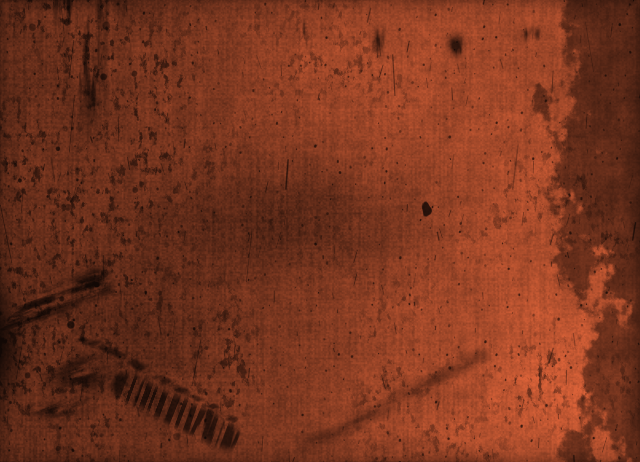
Reproduce this texture procedurally as a Shadertoy shader.

```glsl
// Scuffed copper plate with brushed grain, pits, scratches, dark smears and a corroded right edge.
#define COPPER vec3(1.0, 0.447, 0.257)
#define LEFT_TONE 0.41
#define RIGHT_TONE 0.64
#define BRUSH 0.075
#define GRAIN 0.11
#define MOTTLE 0.20
#define PITTING 0.50
#define SPECK_INK 0.70
#define SCRATCH_INK 0.60
#define SMEAR_INK 0.72
#define RUST_INK 0.42

vec2 hash2(vec2 p) {
    vec3 q = fract(p.xyx * vec3(0.1031, 0.1030, 0.0973));
    q += dot(q, q.yzx + 33.33);
    return fract((q.xx + q.yz) * q.zy);
}

float noise(vec2 p) {
    vec2 i = floor(p), f = fract(p);
    f *= f * (3.0 - 2.0 * f);
    vec2 e = vec2(1.0, 0.0);
    return mix(mix(hash2(i).x, hash2(i + e).x, f.x),
               mix(hash2(i + e.yx).x, hash2(i + 1.0).x, f.x), f.y);
}

float fbm(vec2 p) {
    float sum = 0.0, amp = 0.5;
    for (int i = 0; i < 5; i++) {
        sum += amp * noise(p);
        p = mat2(1.6, 1.2, -1.2, 1.6) * p + 7.3;
        amp *= 0.5;
    }
    return sum / 0.97;
}

float segment(vec2 p, vec2 a, vec2 b) {
    vec2 ab = b - a;
    return length(p - a - ab * clamp(dot(p - a, ab) / dot(ab, ab), 0.0, 1.0));
}

float blob(vec2 p, vec2 center, vec2 radius) {
    vec2 d = (p - center) / radius;
    return exp(-dot(d, d));
}

// Cellular marks: one short, randomly leaning stroke or dot in each cell
float marks(vec2 p, float cells, float len, float width, float lean, float share) {
    float ink = 0.0, soft = 0.8 / iResolution.y;
    vec2 home = floor(p * cells);
    for (int y = -1; y <= 1; y++)
    for (int x = -1; x <= 1; x++) {
        vec2 id = home + vec2(x, y);
        vec2 r = hash2(id + 17.0), s = hash2(id + 91.0);
        vec2 center = (id + r) / cells;
        vec2 reach = vec2(lean * (s.x - 0.5), 1.0) * len * (0.2 + s.y * s.y);
        float w = width * (0.3 + 0.7 * r.x * r.x);
        float d = segment(p, center - reach, center + reach);
        float on = step(hash2(id + 53.0).x, share);
        ink = max(ink, on * (0.4 + 0.6 * r.y) * (1.0 - smoothstep(w - soft, w + soft, d)));
    }
    return ink;
}

// Broad smears, scrubbed bands and a few single marks
float smears(vec2 p) {
    vec2 q = p + 0.02 * (vec2(fbm(p * 22.0), fbm(p * 22.0 + 40.0)) - 0.5);
    float drag = smoothstep(0.32, 0.7, fbm(p * vec2(75.0, 9.0)));
    float scrub = smoothstep(0.25, 0.7, fbm(vec2(p.x * 16.0 + p.y * 5.0, p.y * 70.0 - p.x * 25.0)));

    float ink = scrub * (1.0 - smoothstep(0.01, 0.045, segment(q, vec2(0.0, 0.30), vec2(0.21, 0.385))));
    ink = max(ink, scrub * blob(q, vec2(0.17, 0.19), vec2(0.055, 0.04)));
    ink = max(ink, scrub * blob(q, vec2(0.12, 0.12), vec2(0.07, 0.018)));
    ink = max(ink, 0.9 * blob(q, vec2(0.0, 0.25), vec2(0.05, 0.11)));
    ink = max(ink, drag * blob(q, vec2(0.20, 0.85), vec2(0.03, 0.10)));
    ink = max(ink, drag * blob(q, vec2(0.17, 0.98), vec2(0.09, 0.06)));

    // Comb-like hatching along a falling band
    float comb = smoothstep(0.42, 0.62, noise(vec2(p.x * 150.0 - p.y * 55.0, p.y * 7.0)));
    float band = 1.0 - smoothstep(0.018, 0.04, segment(q, vec2(0.27, 0.165), vec2(0.49, 0.055)));
    ink = max(ink, band * (0.2 + 0.7 * comb));
    float rim = 1.0 - smoothstep(0.002, 0.012, segment(q, vec2(0.16, 0.28), vec2(0.51, 0.09)));
    ink = max(ink, 0.75 * rim * scrub);

    // Soft rising trail, round stain, stains near the top edge
    float trail = 1.0 - smoothstep(0.0, 0.03, segment(q, vec2(0.66, 0.03), vec2(1.04, 0.23)));
    ink = max(ink, 0.48 * trail * (0.5 + 0.5 * scrub));
    ink = max(ink, 1.0 - smoothstep(0.8, 1.15, length((q - vec2(0.921, 0.545)) / vec2(0.010, 0.016))));
    for (int i = 0; i < 4; i++) {
        float k = float(i);
        vec2 spot = vec2(0.66 + 0.165 * k, 0.93 - 0.03 * hash2(vec2(k, 5.0)).x);
        ink = max(ink, drag * 1.2 * blob(q, spot, vec2(0.008 + 0.004 * k, 0.035 - 0.007 * k)));
    }
    return min(ink, 1.0);
}

void mainImage(out vec4 fragColor, in vec2 fragCoord) {
    vec2 p = fragCoord / iResolution.y;
    float right = iResolution.x / iResolution.y;
    float cloud = fbm(p * 6.0), leftSide = 1.0 - smoothstep(0.1, 0.65, p.x);

    // Broad light and shade
    float tone = mix(LEFT_TONE, RIGHT_TONE, smoothstep(0.1, 1.15, p.x));
    tone += 0.13 * blob(p, vec2(1.26, 0.18), vec2(0.25, 0.3));
    tone += 0.07 * blob(p, vec2(0.75, 0.83), vec2(0.35, 0.2));
    tone -= 0.19 * blob(p, vec2(0.66, 0.52), vec2(0.27, 0.12));
    tone -= 0.08 * blob(p, vec2(0.35, 0.28), vec2(0.25, 0.15));

    // Brushed metal, mottling and grain
    tone *= 1.0 + MOTTLE * (cloud - 0.5) + MOTTLE * (fbm(p * 28.0) - 0.5);
    tone += BRUSH * (noise(p * vec2(230.0, 8.0)) - 0.5) + 0.6 * BRUSH * (noise(p * vec2(9.0, 210.0)) - 0.5);
    tone += GRAIN * (noise(p * 290.0) - 0.5);

    // Corrosion creeping in from the right edge
    float creep = p.x - right + 0.125 + 0.04 * p.y + 0.32 * (fbm(p * vec2(13.0, 9.0)) - 0.5);
    float rust = smoothstep(-0.02, 0.03, creep + 0.12 * (fbm(p * 55.0) - 0.5));
    tone *= 1.0 - RUST_INK * rust * (0.75 + 0.5 * fbm(p * 35.0));

    // Pits, specks and scratches
    float worn = clamp(0.25 + 0.5 * leftSide + 2.2 * (cloud - 0.5), 0.08, 1.0);
    tone *= 1.0 - PITTING * worn * smoothstep(0.54, 0.76, fbm(p * vec2(95.0, 65.0)));
    float specks = max(marks(p, 38.0, 0.001, 0.0028, 1.0, 0.4),
                       leftSide * marks(p + 3.0, 13.0, 0.001, 0.008, 1.0, 0.35));
    float scratches = max(marks(p + 5.0, 20.0, 0.014, 0.0014, 0.7, 0.4),
                          marks(p + 9.0, 8.0, 0.055, 0.0016, 0.4, 0.25 + 0.2 * leftSide));
    tone *= (1.0 - SPECK_INK * specks) * (1.0 - SCRATCH_INK * scratches);

    // Smears and darkened rim
    tone *= 1.0 - SMEAR_INK * smears(p);
    float edge = min(min(p.x, right - p.x), min(p.y, 1.0 - p.y));
    tone *= 1.0 - 0.35 * exp(-edge * 65.0) * (0.4 + cloud);
    fragColor = vec4(COPPER * clamp(tone, 0.07, 0.85), 1.0);
}
```
